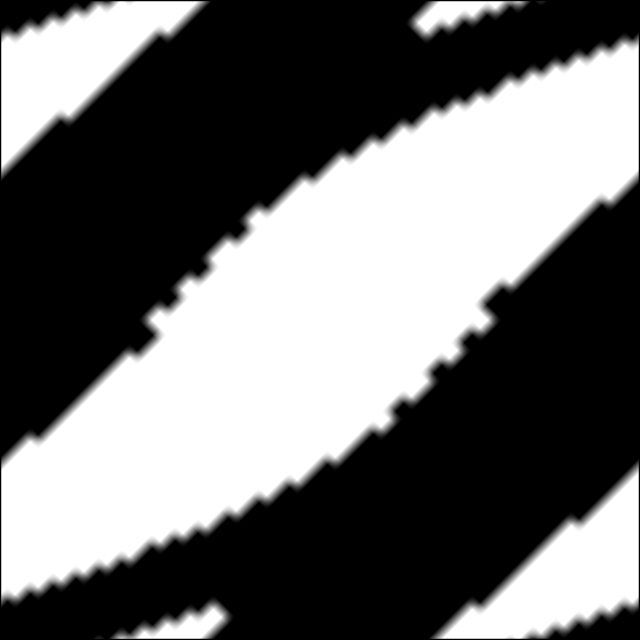
Write a WebGL 1 fragment shader that draws this pattern.

```glsl
precision highp float;
// One long slanted white lens on black, wrapped around both canvas edges.
// Its outline is sampled on a lattice turned by 45 degrees and blended
// bilinearly, which gives soft straight diagonals and sawtooth edges.

uniform vec2 u_resolution;

// Height of the upper outline above the long axis, at position u along it.
float outline(float u) {
  if (u < -0.2) return 0.164 - 0.085 * (u + 0.2);
  float t = max(u, 0.0);
  float bend = 0.6 * t * t / (t + 0.5);
  float notch = fract((u + 0.085) / 0.075) - 0.5;
  float fade = 1.0 - smoothstep(0.04, 0.12, u);
  return 0.189 - bend + 0.026 * notch * fade;
}

// The lower outline is the upper one turned by half a circle.
float lens(vec2 uv) {
  float inside = step(uv.y, outline(uv.x)) * step(-uv.y, outline(-uv.x));
  return inside * step(abs(uv.x), 0.99);
}

// Lattice site: 1 if any wrapped copy of the lens covers it.
float site(vec2 cell) {
  float covered = 0.0;
  for (int i = -1; i <= 1; i++) {
    for (int j = -1; j <= 1; j++) {
      vec2 wrap = vec2(float(i + j), float(j - i));
      covered = max(covered, lens((cell / 42.0 + wrap) * 0.70711));
    }
  }
  return covered;
}

void main() {
  vec2 uv = gl_FragCoord.xy / u_resolution;
  vec2 p = uv - 0.5;

  // Turned lattice, 42 diagonal cells across and down.
  vec2 grid = vec2(p.x + p.y, p.y - p.x) * 42.0;
  vec2 cell = floor(grid);
  vec2 f = grid - cell;
  float low = mix(site(cell), site(cell + vec2(1.0, 0.0)), f.x);
  float high = mix(site(cell + vec2(0.0, 1.0)), site(cell + 1.0), f.x);
  float white = mix(low, high, f.y);

  // Thin black frame.
  vec2 margin = 0.5 - abs(p);
  white *= smoothstep(0.001, 0.003, min(margin.x, margin.y));

  gl_FragColor = vec4(vec3(white), 1.0);
}
```
